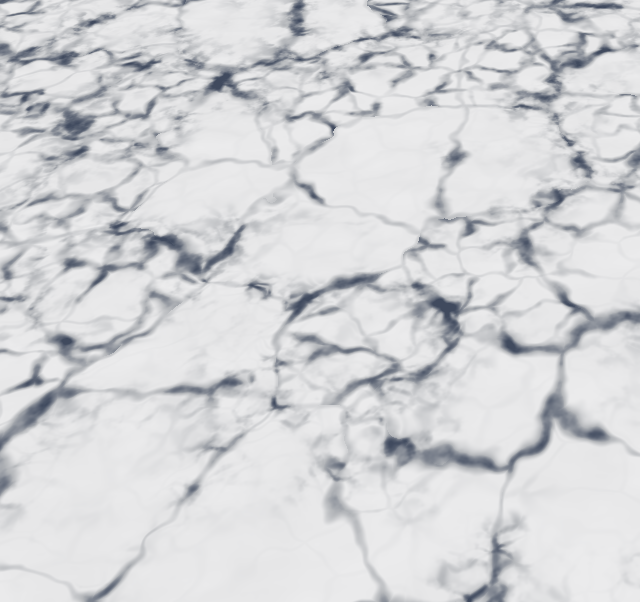
Write a Shadertoy shader that draws this texture.

```glsl
// Broken sea ice seen at a slant: pale floes parted by dark, uneven leads.
// Three sizes of cellular noise on a tilted, warped plane give the floes,
// their fragments and the rubble; slow noise opens and closes the cracks.

const vec3 ICE   = vec3(0.912, 0.912, 0.916);
const vec3 SLUSH = vec3(0.70, 0.71, 0.725);
const vec3 SEA   = vec3(0.25, 0.29, 0.37);

const float TILT = 0.50;          // foreshortening towards the top
const float LEAN = 0.30;          // slant of the leads
const float WARP = 0.13;          // broad bending of floe edges
const float RAGGED = 0.024;       // small notches in floe edges
const float SOFTNESS = 0.0050;    // half width of the thinnest cracks
const float FLOE_SCALE = 3.0;     // cells per canvas height
const vec2 FRAGMENT_SCALE = vec2(8.0, 9.5);
const vec2 RUBBLE_SCALE = vec2(18.0, 25.0);
const float LEAD_WIDTH = 0.013;
const float GAP_WIDTH = 0.008;

vec2 hash2(vec2 p) {
    p = vec2(dot(p, vec2(127.1, 311.7)), dot(p, vec2(269.5, 183.3)));
    return fract(sin(p) * 43758.5);
}

float noise(vec2 p) {
    vec2 i = floor(p), f = fract(p);
    f = f * f * (3.0 - 2.0 * f);
    vec2 e = vec2(1.0, 0.0);
    return mix(mix(hash2(i).x, hash2(i + e).x, f.x),
               mix(hash2(i + e.yx).x, hash2(i + e.xx).x, f.x), f.y);
}

float fbm(vec2 p) {
    float sum = 0.0, amp = 0.533;
    for (int i = 0; i < 4; i++) {
        sum += amp * noise(p);
        p = mat2(1.6, 1.2, -1.2, 1.6) * p + 7.3;
        amp *= 0.5;
    }
    return sum;
}

vec2 site(vec2 cell) { return cell + 0.06 + 0.88 * hash2(cell); }

// x: distance to the cell border, y: random value of the cell
vec2 cells(vec2 p) {
    vec2 base = floor(p), home = base;
    float best = 1e3;
    for (int k = 0; k < 9; k++) {
        vec2 cell = base + vec2(k % 3 - 1, k / 3 - 1);
        vec2 to_site = site(cell) - p;
        float d = dot(to_site, to_site);
        if (d < best) { best = d; home = cell; }
    }
    vec2 center = site(home);
    float border = 1e3;
    for (int k = 0; k < 25; k++) {
        vec2 cell = home + vec2(k % 5 - 2, k / 5 - 2);
        if (cell == home) continue;
        vec2 other = site(cell);
        border = min(border, dot(0.5 * (center + other) - p, normalize(other - center)));
    }
    return vec2(max(border, 0.0), hash2(home + 41.0).y);
}

// Soft-edged dark line of the given half width
float crack(float dist, float width) {
    return 1.0 - smoothstep(0.1 * width, 1.6 * width, dist);
}

void mainImage(out vec4 fragColor, in vec2 fragCoord) {
    vec2 uv = fragCoord / iResolution.y;

    // Tilted plane with ragged warping
    float depth = 1.0 / (1.0 - TILT * uv.y);
    vec2 plane = vec2(uv.x - 0.53, uv.y) * depth;
    plane.x -= LEAN * plane.y;
    vec2 sea = plane + WARP * (vec2(fbm(plane * 5.0), fbm(plane * 5.0 + 17.0)) - 0.5);
    sea += RAGGED * (vec2(noise(plane * 27.0), noise(plane * 27.0 + 37.0)) - 0.5);
    float thin = SOFTNESS * pow(depth, 1.3);

    // Large floes and the leads between them
    vec2 floe = cells(sea * FLOE_SCALE + 3.0);
    float shore = floe.x / FLOE_SCALE;
    float opening = smoothstep(0.40, 0.72, fbm(plane * 6.0 + 31.0));
    float lead = crack(shore, thin + LEAD_WIDTH * opening);
    lead *= mix(0.26, 1.0, opening);

    // Some floes are shattered, most of them far off and to the left
    float chance = 0.38 + 0.55 * (uv.y - 0.4) - 0.50 * (uv.x - 0.5);
    float broken = smoothstep(-0.1, 0.1, chance - floe.y);
    float parting = smoothstep(0.42, 0.72, fbm(plane * 11.0 + 53.0));
    float split = cells(sea * FRAGMENT_SCALE + 11.0).x / FRAGMENT_SCALE.y;
    float gap = crack(split, 0.8 * thin + GAP_WIDTH * parting);
    gap *= mix(0.03, mix(0.19, 0.9, parting), broken);

    // Rubble and slush gathered along the leads
    float drift = smoothstep(0.42, 0.62, fbm(plane * 3.5 + 9.0));
    float near = exp(-shore / 0.045) * drift;
    float chip = cells(sea * RUBBLE_SCALE + 23.0).x / RUBBLE_SCALE.y;
    float grain = fbm(plane * 20.0 + 71.0);
    float dashes = smoothstep(0.38, 0.68, grain);
    float rubble = crack(chip, 0.8 * thin + 0.004 * dashes) * near * mix(0.15, 0.95, dashes);
    float slush = 0.36 * near * dashes;

    // Combine the openings, with thin ice afloat in the dark water
    float water = 1.0 - (1.0 - lead) * (1.0 - gap) * (1.0 - rubble) * (1.0 - slush);
    water *= 0.42 + 0.85 * grain;
    water = clamp(water, 0.0, 1.0);

    // Faint snow mottling, then the ramp from ice through slush to sea
    vec3 snow = ICE + 0.035 * (fbm(plane * vec2(9.0, 14.0) + 5.0) - 0.5);
    vec3 color = mix(snow, SLUSH, min(2.0 * water, 1.0));
    color = mix(color, SEA, max(2.0 * water - 1.0, 0.0));
    fragColor = vec4(color, 1.0);
}
```
